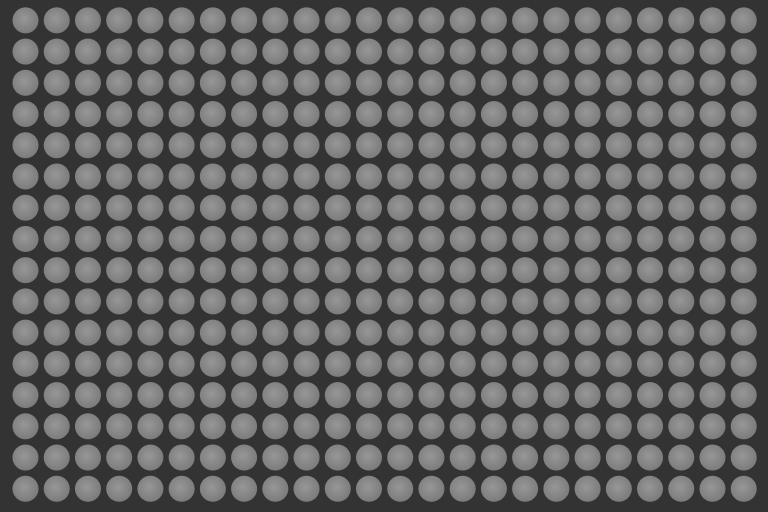
Give the GLSL for this pattern, as a WebGL 1 fragment shader.

```glsl
precision highp float;
// A regular grid of soft grey discs on a charcoal ground, 24 across and 16 down.
// Each pixel finds its nearest grid cell, measures the distance to that disc,
// and shades it with a radial gradient whose highlight sits up and to the left.

uniform vec2 u_resolution;

// Lengths are fractions of the canvas width, measured from the top left.
const vec2 GRID_COUNT = vec2(24.0, 16.0);
const vec2 FIRST_CENTRE = vec2(0.0332, 0.0265);
const float PITCH = 0.04066;
const float DISC_RADIUS = 0.0169;

// Highlight position and falloff, in disc radii.
const vec2 HIGHLIGHT_OFFSET = vec2(-0.10, -0.12);
const float HIGHLIGHT_REACH = 1.1;

const vec3 GROUND_COLOR = vec3(0.20);
const vec3 HIGHLIGHT_COLOR = vec3(0.59);
const vec3 RIM_COLOR = vec3(0.487);

// Offset from the nearest disc centre; clamping keeps the margins empty.
vec2 offsetFromDisc(vec2 point) {
  vec2 gridPoint = (point - FIRST_CENTRE) / PITCH;
  vec2 cell = clamp(floor(gridPoint + 0.5), vec2(0.0), GRID_COUNT - 1.0);
  return (gridPoint - cell) * PITCH;
}

vec3 discShade(vec2 offset) {
  float falloff = length(offset / DISC_RADIUS - HIGHLIGHT_OFFSET);
  return mix(HIGHLIGHT_COLOR, RIM_COLOR, min(falloff / HIGHLIGHT_REACH, 1.0));
}

void main() {
  float pixel = 1.0 / u_resolution.x;
  vec2 point = vec2(gl_FragCoord.x, u_resolution.y - gl_FragCoord.y) * pixel;

  vec2 offset = offsetFromDisc(point);
  float edgeDistance = length(offset) - DISC_RADIUS;
  float coverage = clamp(0.5 - edgeDistance / pixel, 0.0, 1.0);

  gl_FragColor = vec4(mix(GROUND_COLOR, discShade(offset), coverage), 1.0);
}
```
